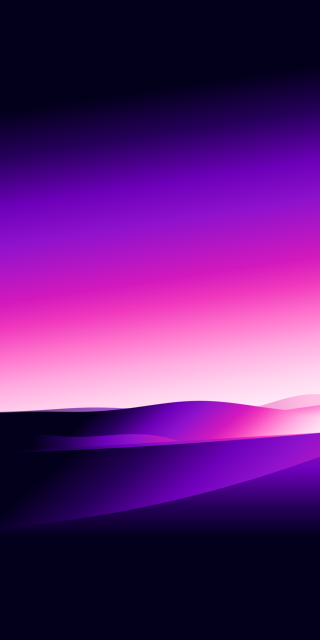
This background is drawn by a Shadertoy shader. Its source:

```glsl
const vec3 NIGHT = vec3(0.01, 0.0, 0.105);
const vec3 HAZE_GREY = vec3(0.40, 0.27, 0.42);
const vec3 HAZE_VIOLET = vec3(0.62, 0.32, 0.80);
const vec3 HAZE_ROSE = vec3(0.96, 0.64, 0.85);
const vec3 HAZE_PALE = vec3(1.0, 0.76, 0.90);

// Dusk colours: rgb, then position along the ramp
const int STOP_COUNT = 9;
const vec4 STOPS[STOP_COUNT] = vec4[STOP_COUNT](
    vec4(0.15, 0.00, 0.36, 0.136),
    vec4(0.43, 0.00, 0.73, 0.284),
    vec4(0.56, 0.07, 0.80, 0.395),
    vec4(0.83, 0.10, 0.74, 0.568),
    vec4(0.94, 0.22, 0.74, 0.642),
    vec4(1.00, 0.45, 0.80, 0.728),
    vec4(1.00, 0.67, 0.88, 0.815),
    vec4(1.00, 0.82, 0.93, 0.900),
    vec4(1.00, 0.94, 0.98, 1.000));

vec3 duskRamp(float t) {
    vec3 color = NIGHT;
    float previous = 0.0;
    for (int i = 0; i < STOP_COUNT; i++) {
        float blend = clamp((t - previous) / (STOPS[i].w - previous), 0.0, 1.0);
        color = mix(color, STOPS[i].rgb, blend);
        previous = STOPS[i].w;
    }
    return color;
}

float bump(float x, float center, float width) {
    float d = (x - center) / width;
    return exp(-d * d);
}

// Fills everything below a ridge height with a smoothed edge
vec3 fillBelow(vec3 base, vec3 fill, float y, float ridge, float soft) {
    return mix(base, fill, smoothstep(-soft, soft, ridge - y));
}

void mainImage(out vec4 fragColor, in vec2 fragCoord) {
    vec2 uv = fragCoord / iResolution.xy;
    float x = uv.x;
    float y = uv.y;
    float soft = 0.75 / iResolution.y;

    // Tilted sky
    vec3 color = duskRamp((0.8242 - y + 0.0742 * x) / 0.5273);

    // Hazy distant hills
    float leftHill = 0.3555 + 0.0078 * bump(x, 0.3, 0.2);
    vec3 leftHaze = mix(HAZE_GREY, HAZE_VIOLET, clamp(x * 3.0, 0.0, 1.0));
    color = fillBelow(color, leftHaze, y, leftHill, soft);

    float rightHill = 0.349 + 0.0352 * bump(x, 0.985, 0.2);
    vec3 rightHaze = mix(HAZE_ROSE, HAZE_PALE, smoothstep(0.82, 1.0, x));
    color = fillBelow(color, rightHaze, y, rightHill, soft);

    // Main ridge, joined by a rising slope at the right
    float ridge = 0.3542 + 0.0195 * bump(x, 0.625, 0.233)
                + 0.0025 * bump(x, 0.12, 0.12);
    ridge = max(ridge, 0.3594 + 0.073 * (x - 0.893));
    float ridgeLight = (x - 0.29 + 2.4 * (0.354 - y)) / 0.81;
    ridgeLight -= 0.08 * smoothstep(0.86, 1.0, x) * smoothstep(0.345, 0.366, y);
    color = fillBelow(color, duskRamp(ridgeLight), y, ridge, soft);

    // Inner ridge and the thin lit strip below it
    float fall = max(x - 0.45, 0.0);
    float innerRidge = 0.3164 + 0.0052 * bump(x, 0.42, 0.12)
                     + 0.0059 * bump(x, 0.08, 0.1) - 0.586 * fall * fall;
    color = fillBelow(color, duskRamp(1.25 * (x - 0.1)), y, innerRidge, soft);
    float strip = 0.2936 + 0.0305 * x;
    color = fillBelow(color, duskRamp(0.8 * x - 0.03), y, strip, soft);

    // Front dune, lit from the right
    float dune = 0.2917 + x * (0.0182 + 0.0137 * x);
    float duneLight = 0.42 + 0.58 * (x - 1.0 + 2.3 * (0.316 - y));
    color = fillBelow(color, duskRamp(duneLight), y, dune, soft);

    // Foreground fading into night
    float foreground = 0.1758 + x * (0.0391 + 0.0716 * x);
    color = fillBelow(color, duskRamp(2.69 * (y - 0.16)), y, foreground, soft);

    fragColor = vec4(color, 1.0);
}
```
